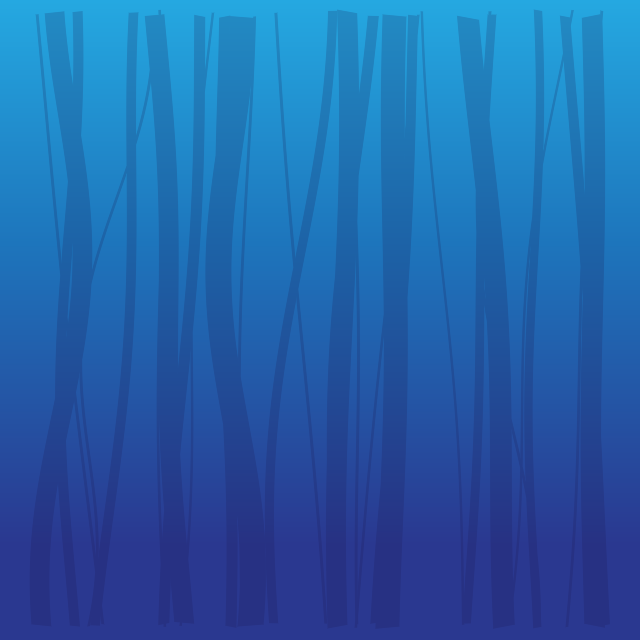
Write a Shadertoy shader that draws this background.

```glsl
float hash(float n) {
    n = fract(n * 0.1031);
    n *= n + 33.33;
    n *= n + n;
    return fract(n);
}

float signedHash(float n) {
    return 2.0 * hash(n) - 1.0;
}

// Vertical blend from deep indigo to bright cyan
vec3 waterGradient(float y) {
    vec3 deep = vec3(0.165, 0.220, 0.565);
    vec3 middle = vec3(0.115, 0.459, 0.737);
    vec3 surface = vec3(0.145, 0.660, 0.882);
    vec3 lower = mix(deep, middle, clamp((y - 0.15) / 0.47, 0.0, 1.0));
    return mix(lower, surface, clamp((y - 0.62) / 0.38, 0.0, 1.0));
}

// Centre line: a leaning, gently swaying curve
float stemCentre(float y, float root, float lean, float sway, float seed) {
    float cycles = mix(0.75, 1.25, hash(seed + 1.7));
    float phase = hash(seed + 2.9);
    float wave = sin(6.28318 * (y * cycles + phase));
    return root + lean * signedHash(seed + 4.3) * (y - 0.5) + sway * wave;
}

// Coverage of one stem with slightly slanted cut ends
float stem(vec2 uv, float root, float width, float lean, float sway, float seed, float pixel) {
    float offset = uv.x - stemCentre(uv.y, root, lean, sway, seed);
    float slant = offset * 0.2 * signedHash(seed + 5.1);
    float bottom = 0.019 + 0.008 * hash(seed + 6.7);
    float top = 0.972 + 0.014 * hash(seed + 7.9);
    float side = abs(offset) - 0.5 * width;
    float ends = max(bottom - uv.y, uv.y - top) + slant;
    return 1.0 - smoothstep(-0.6 * pixel, 0.6 * pixel, max(side, ends));
}

// A row of evenly spread, jittered stems of similar width
float stemRow(vec2 uv, int count, float width, float lean, float maxSway, float seed, float pixel) {
    float cover = 0.0;
    for (int i = 0; i < count; i++) {
        float id = seed + 13.37 * float(i);
        float jitter = 0.5 + 0.28 * signedHash(id);
        float root = mix(0.05, 0.96, (float(i) + jitter) / float(count));
        float swayAmount = hash(id + 3.1);
        float sway = maxSway * mix(0.1, 1.0, swayAmount * swayAmount);
        float stemWidth = width * mix(0.9, 1.2, hash(id + 8.3));
        cover = max(cover, stem(uv, root, stemWidth, lean, sway, id, pixel));
    }
    return cover;
}

void mainImage(out vec4 fragColor, in vec2 fragCoord) {
    vec2 uv = fragCoord / iResolution.xy;
    float pixel = 1.0 / iResolution.x;

    // Overlapping stems merge into one flat silhouette
    float wide = stemRow(uv, 7, 0.034, 0.06, 0.034, 11.0, pixel);
    float medium = stemRow(uv, 10, 0.0145, 0.07, 0.036, 207.0, pixel);
    float thin = stemRow(uv, 12, 0.0042, 0.12, 0.032, 419.0, pixel);
    float cover = max(wide, max(medium, thin));

    vec3 shade = vec3(0.10, 0.08, 0.30);
    vec3 color = mix(waterGradient(uv.y), shade, 0.19 * cover);
    fragColor = vec4(color, 1.0);
}
```
